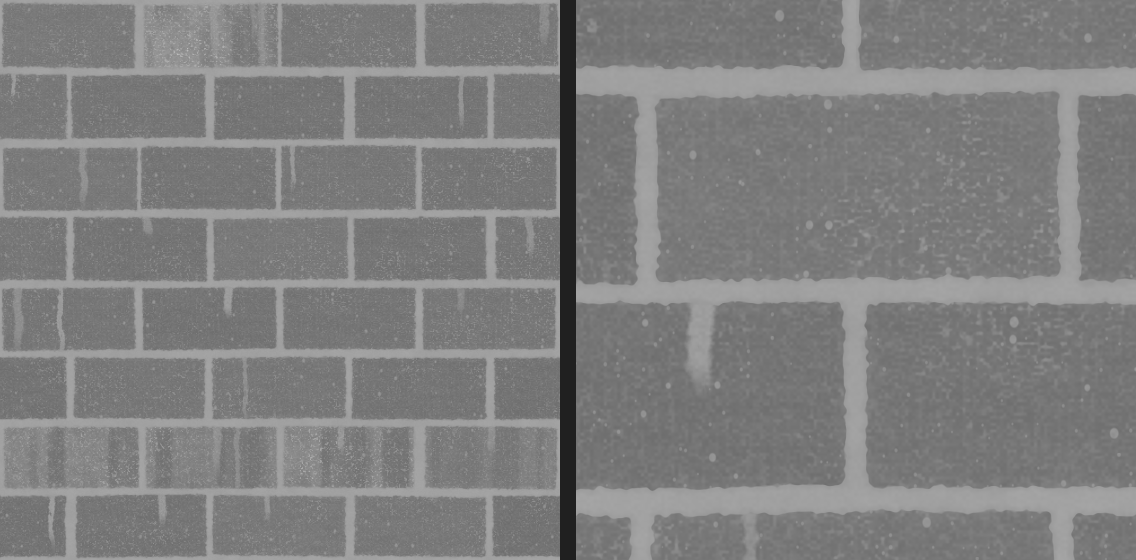
Left: the whole. Right: its middle third, enlarged.
Give the GLSL for this texture map, as a WebGL 1 fragment shader.

```glsl
precision highp float;
uniform vec2 u_resolution;

float hash(vec2 p) {
  return fract(sin(dot(p, vec2(127.1, 311.7))) * 43758.5453);
}

vec2 hash2(vec2 p) {
  return vec2(hash(p), hash(p + 17.3));
}

float noise(vec2 p) {
  vec2 i = floor(p), f = fract(p);
  f = f * f * (3.0 - 2.0 * f);
  return mix(mix(hash(i), hash(i + vec2(1.0, 0.0)), f.x),
             mix(hash(i + vec2(0.0, 1.0)), hash(i + 1.0), f.x), f.y);
}

float fbm(vec2 p) {
  float sum = 0.0, amp = 0.5;
  for (int i = 0; i < 4; i++) {
    sum += amp * noise(p);
    p = p * 2.03 + 5.7;
    amp *= 0.5;
  }
  return sum;
}

float roundBox(vec2 p, vec2 halfSize, float r) {
  vec2 q = abs(p) - halfSize + r;
  return length(max(q, 0.0)) + min(max(q.x, q.y), 0.0) - r;
}

// One random dot per cell, present with the given chance
float specks(vec2 p, float chance, float radius, float soft) {
  vec2 cell = floor(p);
  vec2 centre = 0.3 + 0.4 * hash2(cell + 3.1);
  float r = radius * (0.5 + hash(cell + 8.4));
  float d = length((fract(p) - centre) * vec2(1.0, 0.8)) - r;
  return step(hash(cell + 41.7), chance) * (1.0 - smoothstep(-soft, soft, d));
}

// Pale runs that hang from the top edge of a brick
float streaks(vec2 local, vec2 seed, float chance, vec2 g) {
  float total = 0.0;
  float depth = 0.45 - local.y;
  for (int i = 0; i < 4; i++) {
    vec2 s = seed + float(i) * 9.7;
    float x = (hash(s) - 0.5) * 1.7 + 0.05 * (noise(vec2(depth * 4.0, s.x)) - 0.5);
    float len = mix(0.2, 1.3, hash(s + 2.3));
    float taper = 1.0 - smoothstep(len * 0.5, len, depth);
    float width = mix(0.02, 0.065, hash(s + 4.9)) * (0.4 + 0.6 * taper);
    float edge = abs(local.x - x) + 0.05 * (fbm(g * 17.0) - 0.5);
    float core = 1.0 - smoothstep(width * 0.6, width + 0.015, edge);
    float broken = smoothstep(0.2, 0.45, fbm(g * vec2(22.0, 9.0)) + 0.25 * taper - 0.1);
    float amount = step(hash(s + 6.1), chance) * mix(0.45, 1.0, hash(s + 7.7));
    total = max(total, core * taper * broken * amount);
  }
  return total;
}

void main() {
  vec2 uv = gl_FragCoord.xy / u_resolution;
  float px = 8.0 / u_resolution.y;

  // Running bond: eight courses of four bricks, sagging slightly mid-wall
  vec2 g = uv * 8.0;
  g.y += 0.06 * sin(3.14159 * uv.y);
  float row = floor(g.y);
  float x = g.x * 0.5 + 0.5 * (1.0 - mod(row, 2.0));
  vec2 id = vec2(mod(floor(x), 4.0), mod(row, 8.0));
  vec2 seed = id * 3.7 + 11.3;
  vec2 local = vec2((fract(x) - 0.5) * 2.0, fract(g.y) - 0.5);

  // Irregular brick outline
  vec2 p = local - (hash2(seed) - 0.5) * vec2(0.045, 0.025);
  p += p.yx * vec2(1.0, -1.0) * (hash(seed + 5.1) - 0.5) * 0.03;
  vec2 halfSize = vec2(0.943, 0.441) + (hash2(seed + 1.9) - 0.5) * vec2(0.035, 0.02);
  float d = roundBox(p, halfSize, 0.025);
  d += 0.018 * (noise(g * 9.0) - 0.5) + 0.022 * (noise(g * 32.0) - 0.5);
  float brick = 1.0 - smoothstep(-px, px, d);

  // Dark face with fine grain and faint ripples
  float grain = noise(g * 62.0);
  float face = 0.463 + 0.025 * (hash(seed + 2.7) - 0.5);
  face += 0.04 * (grain - 0.5) + 0.03 * (fbm(g * vec2(4.0, 13.0)) - 0.45);

  // Patchy dust, strongest on the weathered course
  float weathered = step(abs(id.y - 1.0), 0.5) * mix(0.3, 1.0, hash(seed + 3.3));
  weathered = max(weathered, 1.0 - step(0.5, distance(id, vec2(1.0, 7.0))));
  float patches = smoothstep(0.38, 0.72, fbm(g * 2.3 + seed));
  float dust = smoothstep(0.5, 0.95, noise(g * 41.0) * 0.6 + grain * 0.4);
  face += dust * (0.025 + 0.08 * patches + 0.06 * weathered);
  float bands = noise(vec2(p.x * 8.0 + seed.x, p.y * 0.9 + seed.y));
  face += weathered * 0.095 * smoothstep(0.25, 0.8, bands) * (0.5 + fbm(g * 15.0));
  face += 0.035 * smoothstep(-0.07, 0.0, d) * noise(g * 24.0);

  // Pale runs, pits and chips
  float runs = streaks(p, seed, 0.15 + 0.4 * weathered, g);
  float marks = specks(g * 34.0, 0.05, 0.2, px * 28.0) * 0.6;
  marks = max(marks, specks(g * 9.0 + 4.6, 0.06, 0.13, px * 9.0) * 0.75);
  face = mix(face, 0.615 + 0.04 * (grain - 0.5), max(runs, marks));

  // Smooth mortar, a little darker against the bricks
  float mortar = 0.632 + 0.035 * (fbm(g * 6.0) - 0.47) + 0.015 * (grain - 0.5);
  mortar -= 0.025 * (1.0 - smoothstep(0.0, 0.035, d));

  gl_FragColor = vec4(vec3(mix(mortar, face, brick)), 1.0);
}
```
